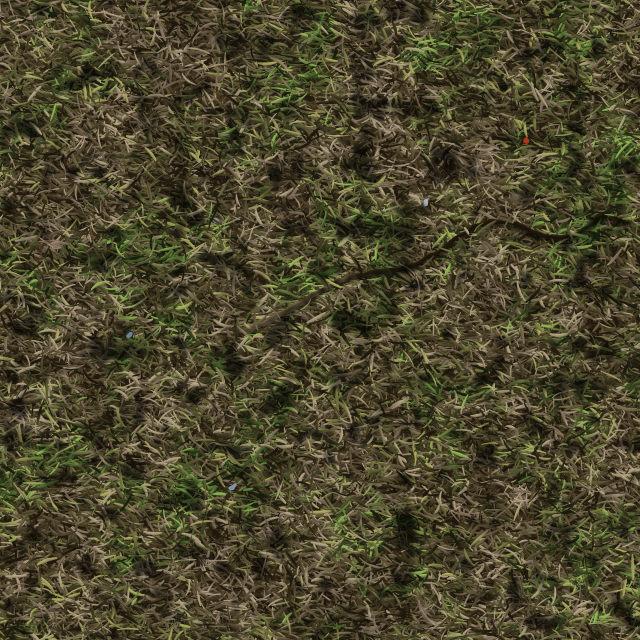
A Shadertoy shader for this texture:

```glsl
#define CELL 0.022      // spacing of strands in one layer
#define LAYERS 14
#define LEAN -0.18      // mean strand direction, radians
#define SPREAD 1.75     // scatter around that direction
#define SOFTNESS 0.0010 // edge blur of strands
#define SHADOW vec3(0.12, 0.09, 0.045)
#define SOIL vec3(0.26, 0.22, 0.13)
#define LITTER vec3(0.35, 0.30, 0.21)
#define TAN vec3(0.46, 0.40, 0.33)
#define STRAW vec3(0.64, 0.58, 0.47)
#define MOSS vec3(1.05, 1.04, 0.58)
#define LEAF vec3(0.84, 1.14, 0.50)

vec3 hash3(vec3 p) {
    p = fract(p * vec3(0.1031, 0.1030, 0.0973));
    p += dot(p, p.yxz + 33.33);
    return fract((p.xxy + p.yxx) * p.zyx);
}

mat2 rotation(float a) {
    float c = cos(a), s = sin(a);
    return mat2(c, -s, s, c);
}

float corner(vec2 cell, vec2 offset) {
    float a = 6.2832 * hash3(vec3(cell, 7.0)).x;
    return dot(vec2(cos(a), sin(a)), offset);
}

float gradientNoise(vec2 p) {
    vec2 i = floor(p), f = p - i;
    vec2 u = f * f * f * (f * (f * 6.0 - 15.0) + 10.0);
    vec2 e = vec2(1.0, 0.0);
    return mix(mix(corner(i, f), corner(i + e.xy, f - e.xy), u.x),
               mix(corner(i + e.yx, f - e.yx), corner(i + 1.0, f - 1.0), u.x), u.y);
}

// Ramp from deep shade to sunlit straw, tinted towards green
vec3 strandColor(float tone, float green, float vivid) {
    vec3 c = mix(SHADOW, SOIL, smoothstep(0.0, 0.25, tone));
    c = mix(c, LITTER, smoothstep(0.25, 0.50, tone));
    c = mix(c, TAN, smoothstep(0.50, 0.76, tone));
    c = mix(c, STRAW, smoothstep(0.76, 1.0, tone));
    float light = dot(c, vec3(0.3, 0.6, 0.1));
    return mix(c, light * mix(MOSS, LEAF, vivid), green);
}

// One layer of bent, tapered strands, one per jittered cell
void drawLayer(inout vec3 col, vec2 uv, float layer, float patchTone, float patchGreen, float blur) {
    vec2 p = uv / CELL + layer * vec2(3.37, 5.71);
    vec2 home = floor(p);
    for (int k = 0; k < 9; k++) {
        vec2 cell = home + vec2(k % 3, k / 3) - 1.0;
        vec3 place = hash3(vec3(cell, layer + 11.0));
        vec3 form = hash3(vec3(cell, layer + 43.0));
        vec3 tint = hash3(vec3(cell, layer + 79.0));
        float angle = LEAN + SPREAD * (place.z + form.z - 1.0);
        vec2 q = rotation(angle) * (p - cell - place.xy) * CELL;
        float halfLength = CELL * mix(0.3, 0.92, form.x);
        float x = q.x / halfLength;
        q.y += (form.y - 0.5) * 0.55 * halfLength * (x * x - 0.3);
        float width = mix(0.0011, 0.0026, tint.z * tint.z) * (1.0 - 0.6 * x * x);
        float cover = 1.0 - smoothstep(-blur, blur, abs(q.y) - width);
        cover *= 1.0 - smoothstep(0.85, 1.0, abs(x));

        float depth = layer / float(LAYERS) - 1.0;
        float tone = 0.55 + 1.1 * (tint.x - 0.5) + 0.6 * patchTone + 0.25 * depth;
        float green = smoothstep(0.35, 0.80, tint.y + 1.3 * patchGreen);
        float vivid = smoothstep(0.55, 1.15, form.z + 1.2 * patchGreen);
        vec3 c = strandColor(clamp(tone, 0.0, 1.0), green, vivid);
        c *= 1.0 + 0.14 * clamp(q.y / width, -1.0, 1.0);
        col = mix(col, c, cover);
    }
}

// Thin wavy twig lying across the grass
void drawTwig(inout vec3 col, vec2 uv, float blur) {
    float s = (uv.x - 0.38) / 0.58;
    float path = 0.48 + 0.185 * s + 0.035 * sin(3.1416 * s) + 0.03 * s * cos(15.0 * (s - 0.65));
    float d = (uv.y - path) * 0.88 + 0.004 * gradientNoise(uv * 50.0);
    float width = 0.0042 - 0.0015 * s;
    float ends = smoothstep(0.0, 0.03, s) * (1.0 - smoothstep(0.97, 1.0, s));
    float shade = 1.0 - smoothstep(0.0, 0.007, abs(d + 0.004));
    col *= 1.0 - 0.5 * shade * ends;
    vec3 bark = mix(LITTER, SHADOW, smoothstep(0.0, 0.4, s + 0.3 * gradientNoise(uv * 70.0)));
    bark *= 0.85 + 0.5 * smoothstep(0.0, width, d);
    col = mix(col, bark, ends * (1.0 - smoothstep(-blur, blur, abs(d) - width)));
}

// A few small bright scraps
void drawScraps(inout vec3 col, vec2 uv, float blur) {
    for (int i = 0; i < 5; i++) {
        vec3 h = hash3(vec3(float(i) * 3.0, 5.0, 21.0));
        vec2 q = rotation(6.2832 * h.z) * (uv - 0.08 - 0.84 * h.xy);
        float d = length(q * vec2(1.0, 1.6)) - 0.006 - 0.004 * gradientNoise(uv * 120.0);
        vec3 c = i == 0 ? vec3(0.72, 0.20, 0.10) : mix(vec3(0.38, 0.48, 0.62), vec3(0.80, 0.79, 0.82), h.x);
        col = mix(col, c, 0.9 * (1.0 - smoothstep(-blur, blur, d)));
    }
}

void mainImage(out vec4 fragColor, in vec2 fragCoord) {
    vec2 uv = fragCoord / iResolution.y;
    float blur = max(SOFTNESS, 0.7 / iResolution.y);

    // Patches of light, greenery and dark hollows
    float patchTone = gradientNoise(uv * 9.0) * 0.5 + gradientNoise(uv * 34.0 + 5.0) * 0.6;
    float patchGreen = gradientNoise(uv * 6.0 + 31.0) * 0.6 + gradientNoise(uv * 19.0 + 57.0) * 0.6;
    float hollow = gradientNoise(uv * vec2(15.0, 21.0) + 83.0) + 0.6 * gradientNoise(uv * 48.0 + 17.0);

    vec3 col = mix(SHADOW, SOIL, 0.5 + gradientNoise(uv * 90.0));
    for (int i = 0; i < LAYERS; i++) {
        if (i == LAYERS - 1) {
            drawTwig(col, uv, blur);
            drawScraps(col, uv, blur);
        }
        drawLayer(col, uv, float(i), patchTone, patchGreen, blur);
    }
    col *= mix(0.45, 1.04, smoothstep(-0.55, -0.08, hollow));
    fragColor = vec4(col, 1.0);
}
```
